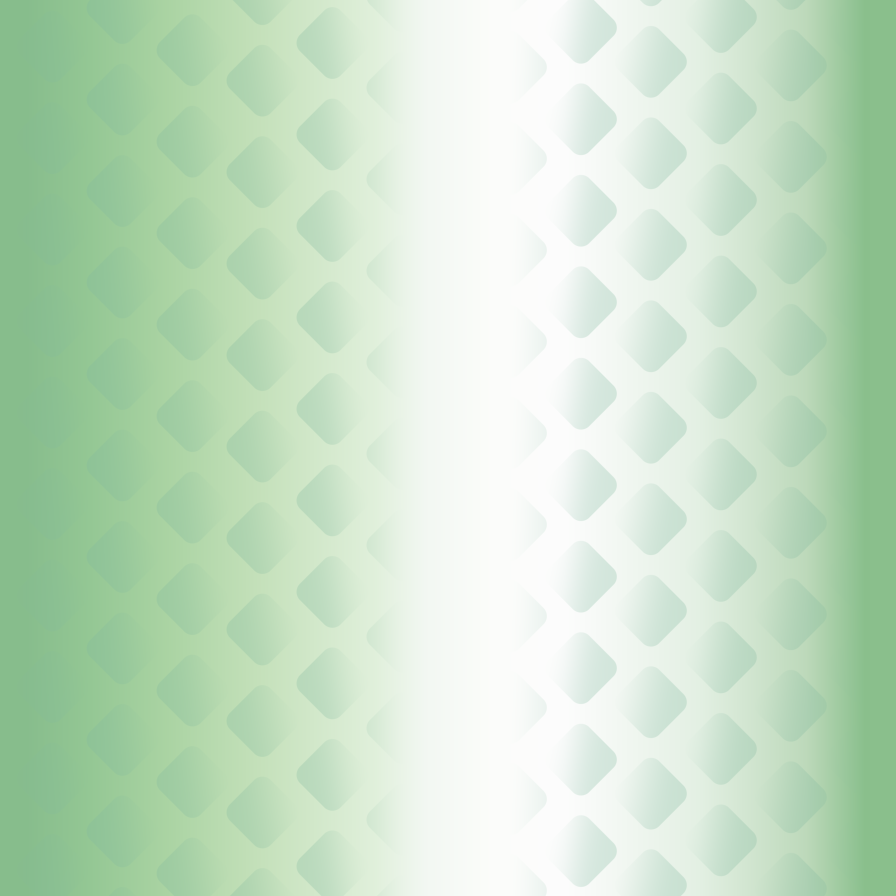
A WebGL 2 fragment shader for this background:

```glsl
#version 300 es
precision highp float;

uniform vec2 u_resolution;
out vec4 outColor;

const int STOP_COUNT = 11;
const int COLUMNS_PER_SIDE = 6;
const float COLUMN_PITCH = 0.0781;
const float ROW_PITCH = 0.1021;
const float LEFT_START = 0.0586;
const float RIGHT_START = 0.5703;
const float PALE_CENTER = 0.51;
const vec3 TILE_TINT = vec3(0.50, 0.72, 0.62);

// Gradient stops: rgb is the colour, w is the horizontal position
const vec4 STOPS[STOP_COUNT] = vec4[](
    vec4(0.53, 0.74, 0.55, 0.03),
    vec4(0.58, 0.78, 0.58, 0.10),
    vec4(0.67, 0.83, 0.64, 0.19),
    vec4(0.77, 0.88, 0.73, 0.29),
    vec4(0.88, 0.94, 0.86, 0.42),
    vec4(0.95, 0.97, 0.95, 0.475),
    vec4(0.985, 0.99, 0.98, 0.55),
    vec4(0.99, 0.99, 0.99, 0.63),
    vec4(0.89, 0.94, 0.89, 0.78),
    vec4(0.74, 0.85, 0.73, 0.90),
    vec4(0.54, 0.75, 0.55, 0.965)
);

// Vertical offset of each column, measured down from the top edge
const float LEFT_PHASE[COLUMNS_PER_SIDE] =
    float[](0.052, 0.009, 0.056, 0.090, 0.048, 0.098);
const float RIGHT_PHASE[COLUMNS_PER_SIDE] =
    float[](0.075, 0.031, 0.069, 0.019, 0.073, 0.030);

vec3 horizontalGradient(float x) {
    vec3 color = STOPS[0].rgb;
    for (int i = 1; i < STOP_COUNT; i++) {
        float t = clamp((x - STOPS[i - 1].w) / (STOPS[i].w - STOPS[i - 1].w), 0.0, 1.0);
        color = mix(color, STOPS[i].rgb, t);
    }
    return color;
}

// Signed distance to a diamond with rounded corners
float roundedDiamond(vec2 p, float reach, float radius) {
    vec2 turned = vec2(p.x + p.y, p.x - p.y) * 0.70711;
    float halfSide = (reach - radius) * 0.70711;
    vec2 q = abs(turned) - halfSide;
    return length(max(q, 0.0)) + min(max(q.x, q.y), 0.0) - radius;
}

// Opacity of one column of tiles; outward is the direction of its darker side
float tileColumn(vec2 p, vec2 origin, float outward, float edge) {
    float y = p.y - origin.y;
    vec2 local = vec2(p.x - origin.x, y - ROW_PITCH * round(y / ROW_PITCH));
    float reach = 0.040;
    float mask = 1.0 - smoothstep(-edge, edge, roundedDiamond(local, reach, 0.013));
    float slope = local.x * outward / reach - 0.25 * local.y / reach;
    return mask * smoothstep(-1.2, 0.7, slope);
}

// Both groups of columns, fading out toward the pale centre
float tilePattern(vec2 p, float edge) {
    float cover = 0.0;
    for (int i = 0; i < COLUMNS_PER_SIDE; i++) {
        float shift = float(i) * COLUMN_PITCH;
        vec2 left = vec2(LEFT_START + shift, 1.0 - LEFT_PHASE[i]);
        vec2 right = vec2(RIGHT_START + shift, 1.0 - RIGHT_PHASE[i]);
        cover = max(cover, tileColumn(p, left, -1.0, edge));
        cover = max(cover, tileColumn(p, right, 1.0, edge));
    }
    return cover * smoothstep(0.05, 0.15, abs(p.x - PALE_CENTER));
}

void main() {
    vec2 uv = gl_FragCoord.xy / u_resolution;
    float edge = 0.75 / min(u_resolution.x, u_resolution.y);

    vec3 color = horizontalGradient(uv.x);
    float edgeFade = smoothstep(0.0, 0.08, uv.x) * (1.0 - smoothstep(0.90, 0.97, uv.x));
    color = mix(color, TILE_TINT, 0.28 * edgeFade * tilePattern(uv, edge));

    outColor = vec4(color, 1.0);
}
```
